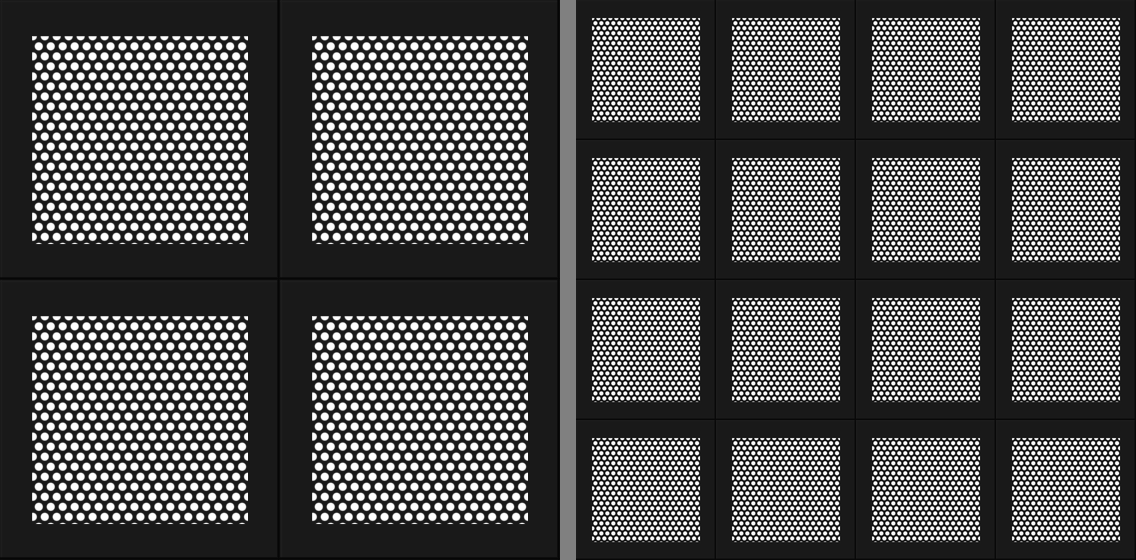
Left, the tile; right, the same tile 2 across and 2 down.
Give the GLSL for this pattern, as a Shadertoy shader.

```glsl
// Two by two dark bevelled tiles, each with a square window of staggered white dots.

// Distance along each axis to a line that repeats on every tile.
vec2 wrapDist(vec2 p, float line) {
    return abs(mod(p - line + 192.0, 384.0) - 192.0);
}

// Signed distance to the nearest dot of the staggered grid.
float dotGrid(vec2 p) {
    vec2 pitch = vec2(16.4, 13.75);
    p -= vec2(45.0, 49.8);
    float row = round(p.y / pitch.y);
    p.x -= 0.5 * pitch.x * mod(row, 2.0);
    vec2 cell = vec2(round(p.x / pitch.x), row);
    return length(p - cell * pitch) - 5.55;
}

// Signed distance to the rectangular window.
float windowBox(vec2 p) {
    vec2 d = abs(p - vec2(192.2, 192.3)) - vec2(148.0, 142.5);
    return max(d.x, d.y);
}

// Soft line strength at distance d.
float softLine(float d, float halfWidth, float blur) {
    return 1.0 - smoothstep(halfWidth - blur, halfWidth + blur, d);
}

void mainImage(out vec4 fragColor, in vec2 fragCoord) {
    // Tile space: 384 units per tile, y pointing down.
    vec2 uv = fragCoord / iResolution.xy;
    vec2 p = fract(vec2(uv.x, 1.0 - uv.y) * 2.0) * 384.0;
    float pixel = 768.0 / min(iResolution.x, iResolution.y);

    // Frame with a raised light edge and a dark groove.
    float blur = max(0.9, 0.5 * pixel);
    vec2 light = wrapDist(p, 2.0);
    vec2 groove = wrapDist(p, 382.0);
    float shade = 0.097;
    shade += 0.022 * softLine(min(light.x, light.y), 1.0, blur);
    shade = mix(shade, 0.025, softLine(min(groove.x, groove.y), 1.6, blur));

    // White dots, clipped by the window.
    float dots = softLine(dotGrid(p), 0.0, max(1.2, 0.7 * pixel));
    float inside = softLine(windowBox(p), 0.0, 0.5 * pixel);
    shade = mix(shade, 0.995, dots * inside);

    fragColor = vec4(vec3(shade), 1.0);
}
```
